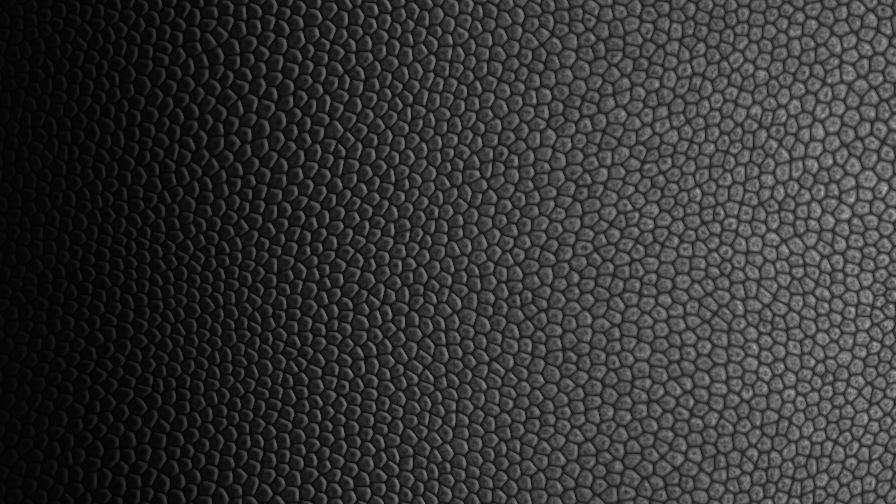
A WebGL 2 fragment shader for this texture:

```glsl
#version 300 es
precision highp float;
// Black pebbled leather under a soft light from the right.
// Staggered Voronoi cells with smoothly blended borders form round pebbles;
// the blended border distance and direction give slope, shade and rim light.

uniform vec2 u_resolution;
out vec4 fragColor;

const vec2 PEBBLES_PER_HEIGHT = vec2(32.5, 36.5); // along and across the rows
const float JITTER = 0.50;             // irregularity of the pebbles
const float ROW_ANGLE = 1.42;          // direction of the pebble rows
const float WARP_SCALE = 1.9;          // bending of the pebble rows
const float WARP_AMOUNT = 0.055;
const float ROUNDNESS = 13.0;          // lower is rounder
const float CREASE_WIDTH = 0.22;       // in pebble units
const float CREASE_SHADE = 0.40;
const float SHADOW_TONE = 0.022;
const float LIGHT_TONE = 0.365;
const vec2 LIGHT_DIR = vec2(0.96, 0.28);
const vec2 GLOW_CENTRE = vec2(1.68, 0.50);
const float RIM_STRENGTH = 0.30;
const float GRAIN_STRENGTH = 0.46;

vec2 hash2(vec2 p) {
    vec3 q = fract(vec3(p.xyx) * vec3(0.1031, 0.1030, 0.0973));
    q += dot(q, q.yzx + 33.33);
    return fract((q.xx + q.yz) * q.zy);
}

float cornerSlope(vec2 corner, vec2 offset) {
    return dot(hash2(corner) * 2.0 - 1.0, offset);
}

float gradientNoise(vec2 p) {
    vec2 i = floor(p), f = fract(p);
    vec2 u = f * f * f * (f * (f * 6.0 - 15.0) + 10.0);
    vec2 e = vec2(1.0, 0.0);
    float low = mix(cornerSlope(i, f), cornerSlope(i + e, f - e), u.x);
    float high = mix(cornerSlope(i + e.yx, f - e.yx),
                     cornerSlope(i + e.xx, f - e.xx), u.x);
    return mix(low, high, u.y);
}

// Pebble centre of one grid cell, staggered on alternate rows
vec2 pebbleCentre(vec2 id) {
    float stagger = mod(id.y, 2.0) * 0.5 - 0.25;
    return id + 0.5 + vec2(stagger, 0.0) + (hash2(id + 57.0) - 0.5) * JITTER;
}

// xy: blended direction to the crease, z: distance to it, w: to the centre
vec4 pebble(vec2 p, out vec2 nearestId) {
    vec2 base = floor(p), toCentre = vec2(0.0);
    vec2 metric = vec2(1.0, PEBBLES_PER_HEIGHT.x / PEBBLES_PER_HEIGHT.y);
    float nearest = 100.0;
    for (int y = -1; y <= 1; y++)
    for (int x = -1; x <= 1; x++) {
        vec2 id = base + vec2(x, y);
        vec2 d = (pebbleCentre(id) - p) * metric;
        if (dot(d, d) < nearest) {
            nearest = dot(d, d);
            toCentre = d;
            nearestId = id;
        }
    }
    float total = 0.0;
    vec2 outward = vec2(0.0);
    for (int y = -2; y <= 2; y++)
    for (int x = -2; x <= 2; x++) {
        vec2 d = (pebbleCentre(nearestId + vec2(x, y)) - p) * metric;
        vec2 across = d - toCentre;
        if (dot(across, across) > 0.0001) {
            vec2 dir = normalize(across);
            float weight = exp(-ROUNDNESS * dot(0.5 * (toCentre + d), dir));
            total += weight;
            outward += weight * dir;
        }
    }
    float edge = 0.035 - log(total) / ROUNDNESS;
    return vec4(outward / total, edge, sqrt(nearest));
}

void main() {
    vec2 uv = gl_FragCoord.xy / u_resolution;
    vec2 p = gl_FragCoord.xy / u_resolution.y;
    float pixel = PEBBLES_PER_HEIGHT.x / u_resolution.y;

    // Turned and bent rows of pebbles
    vec2 warp = vec2(gradientNoise(p * WARP_SCALE + 3.7),
                     gradientNoise(p * WARP_SCALE + 41.3));
    float c = cos(ROW_ANGLE), s = sin(ROW_ANGLE);
    mat2 turn = mat2(c, -s, s, c);
    vec2 q = turn * (p + warp * WARP_AMOUNT) * PEBBLES_PER_HEIGHT + 96.0;
    vec2 id;
    vec4 cell = pebble(q, id);
    vec2 outward = cell.xy * turn;

    // Broad light: dark at the left, a glow near the right edge
    float sweep = smoothstep(0.06, 0.96, uv.x);
    float falloff = 1.0 - 0.14 * smoothstep(0.15, 0.8, abs(p.y - GLOW_CENTRE.y));
    float glow = 0.025 * exp(-4.0 * dot(p - GLOW_CENTRE, p - GLOW_CENTRE));
    float tone = SHADOW_TONE + (LIGHT_TONE * falloff + glow) * sweep;

    // Rounded pebble with a grainy top and a shallow dimple
    float dome = smoothstep(-0.03, CREASE_WIDTH + 0.4 * pixel, cell.z);
    float slope = 1.0 - smoothstep(0.08, 0.34, cell.z);
    float facing = dot(outward, LIGHT_DIR);
    float grain = gradientNoise(q * 2.7) + 0.9 * gradientNoise(q * 5.3 + 9.0);
    float dimple = 1.0 - smoothstep(0.05, 0.30, cell.w);
    float variety = 0.95 + 0.12 * hash2(id + 11.0).x;

    float shade = tone * mix(CREASE_SHADE, 1.10, dome) * variety;
    shade *= 1.0 + GRAIN_STRENGTH * grain * dome - 0.18 * dimple;
    shade *= 1.0 + 0.26 * facing * slope;

    // Grazing light on the rims, strongest across the dark half
    float grazing = smoothstep(-0.10, 0.40, uv.x) * (1.0 - 0.8 * smoothstep(0.4, 0.85, uv.x));
    float rim = slope * smoothstep(-0.06, 0.12, cell.z) * max(facing + 0.12, 0.0);
    shade += RIM_STRENGTH * grazing * rim;

    fragColor = vec4(vec3(clamp(shade, 0.0, 1.0)), 1.0);
}
```
